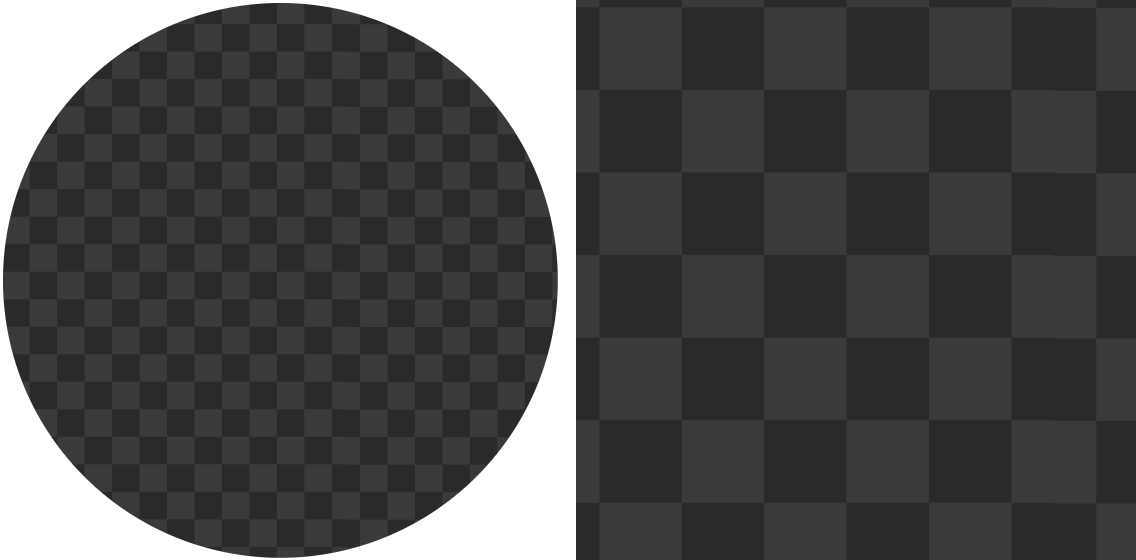
Left: the whole. Right: its middle third, enlarged.
Reproduce this pattern procedurally as a WebGL 1 fragment shader.

```glsl
precision highp float;

// Two-tone charcoal checkerboard clipped to a large disc on white.
// Each axis is a triangle wave sharpened to a smooth-edged square wave; their
// product gives the checks. A faint seam widens one column of cells.

uniform vec2 u_resolution;

const vec3 PAPER = vec3(1.0);
const vec3 LIGHT_CHECK = vec3(0.228);
const vec3 DARK_CHECK = vec3(0.164);

const vec2 DISC_CENTER = vec2(0.5007, 0.4993);
const float DISC_RADIUS = 0.4954;

const vec2 CELL_SIZE = vec2(0.04904, 0.04914);
const vec2 GRID_ORIGIN = vec2(0.4944, 0.4657);  // lower left of a light cell
const float SEAM_X = 0.618;
const vec2 SEAM_SHIFT = vec2(0.0015, -0.0005);

// Signed distance, in cells, to the nearest edge: positive in even cells.
vec2 edgeDistance(vec2 cell) {
    return abs(fract(cell * 0.5 - 0.25) * 2.0 - 1.0) - 0.5;
}

// 1 in light cells, 0 in dark ones, blended over one pixel at the edges.
float checker(vec2 p, vec2 cellSize, float pixel) {
    vec2 wave = clamp(edgeDistance(p / cellSize) * cellSize * 2.0 / pixel, -1.0, 1.0);
    return 0.5 + 0.5 * wave.x * wave.y;
}

// Coverage of a disc with a one-pixel soft rim.
float disc(vec2 p, vec2 center, float radius, float pixel) {
    return clamp(0.5 + (radius - length(p - center)) / pixel, 0.0, 1.0);
}

// Moves everything right of the seam by a small offset.
vec2 applySeam(vec2 p, float seamX, vec2 shift) {
    return p - shift * step(seamX, p.x);
}

void main() {
    // Centered unit square, so the disc stays round on any canvas.
    float pixel = 1.0 / min(u_resolution.x, u_resolution.y);
    vec2 p = (gl_FragCoord.xy - 0.5 * u_resolution) * pixel + 0.5;

    vec2 gridPoint = applySeam(p, SEAM_X, SEAM_SHIFT) - GRID_ORIGIN;
    vec3 checks = mix(DARK_CHECK, LIGHT_CHECK, checker(gridPoint, CELL_SIZE, pixel));

    float coverage = disc(p, DISC_CENTER, DISC_RADIUS, pixel);
    gl_FragColor = vec4(mix(PAPER, checks, coverage), 1.0);
}
```
